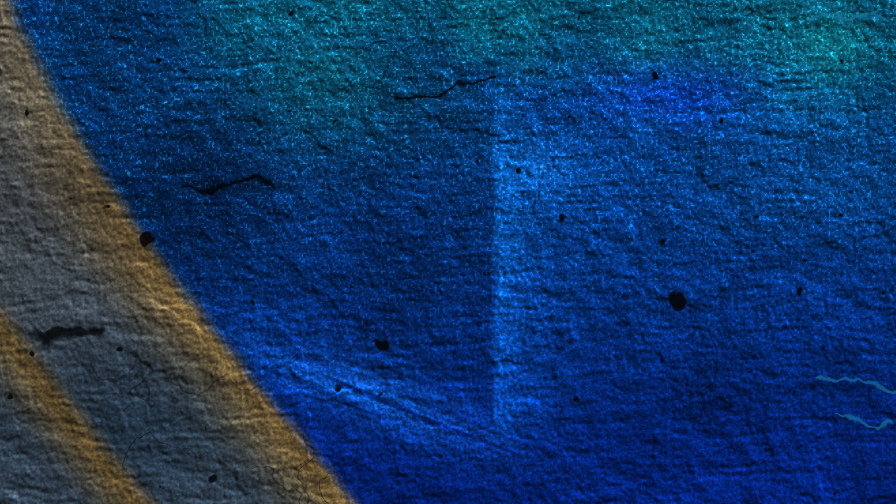
This texture is drawn by a Shadertoy shader. Its source:

```glsl
// Weathered plaster wall: blue and teal paint, a tan curved band, cracks, pits and speckle.

float hash(vec2 p) {
    vec3 q = fract(vec3(p.xyx) * 0.1031);
    q += dot(q, q.yzx + 33.33);
    return fract((q.x + q.y) * q.z);
}

float noise(vec2 p) {
    vec2 i = floor(p), f = fract(p);
    f = f * f * (3.0 - 2.0 * f);
    return mix(mix(hash(i), hash(i + vec2(1, 0)), f.x),
               mix(hash(i + vec2(0, 1)), hash(i + vec2(1, 1)), f.x), f.y);
}

float fbm(vec2 p) {
    float sum = 0.0, amp = 0.5;
    for (int i = 0; i < 5; i++) {
        sum += amp * noise(p);
        p = mat2(1.6, 1.2, -1.2, 1.6) * p + 17.3;
        amp *= 0.5;
    }
    return sum;
}

// Soft elliptical spot, 1 at its centre
float glow(vec2 p, vec2 centre, vec2 size) {
    vec2 d = (p - centre) / size;
    return exp(-dot(d, d));
}

float segment(vec2 p, vec2 a, vec2 b) {
    vec2 d = b - a;
    return length(p - a - d * clamp(dot(p - a, d) / dot(d, d), 0.0, 1.0));
}

// Ragged line of the given half width
float crack(vec2 p, vec2 a, vec2 b, float width) {
    vec2 wobble = vec2(fbm(p * 22.0), fbm(p * 22.0 + 40.0)) - 0.48;
    float w = width * (0.2 + 1.3 * noise(p * 45.0));
    return 1.0 - smoothstep(w * 0.3, w + 0.002, segment(p + wobble * 0.055, a, b));
}

// Plaster height: lumps, trowel ripples, flakes and grain
float relief(vec2 p) {
    float ripples = noise(p * vec2(18, 110) + 3.0 * noise(p * 9.0));
    float flakes = smoothstep(0.52, 0.58, fbm(p * 9.0 + 5.0));
    return 0.8 * fbm(p * 32.0) + 0.2 * ripples + 0.2 * flakes + 0.16 * noise(p * 160.0);
}

vec3 bluePaint(vec2 p, float cloud) {
    vec3 col = mix(vec3(0.012, 0.12, 0.41), vec3(0.02, 0.2, 0.45), smoothstep(0.0, 0.75, p.y));
    float teal = smoothstep(0.74, 0.98, p.y + 0.3 * (cloud - 0.5)) * smoothstep(0.25, 0.5, p.x);
    teal = max(0.85 * teal, glow(p, vec2(0.64, 0.84), vec2(0.25, 0.17)));
    teal = max(teal, glow(p, vec2(1.66, 0.93), vec2(0.28, 0.15)));
    col = mix(col, vec3(0.04, 0.35, 0.43), teal * (0.65 + 0.6 * cloud));
    // Dark shoulders, then violet and bright blue patches
    col = mix(col, vec3(0.02, 0.12, 0.28), 0.8 * glow(p, vec2(0.4, 0.64), vec2(0.28, 0.24)));
    col = mix(col, vec3(0.02, 0.16, 0.31), 0.75 * glow(p, vec2(0.2, 0.95), vec2(0.17, 0.24)));
    col = mix(col, vec3(0.02, 0.14, 0.36), 0.6 * glow(p, vec2(0.77, 0.5), vec2(0.2, 0.25)));
    col = mix(col, vec3(0.03, 0.18, 0.64), 0.7 * glow(p, vec2(1.32, 0.81), vec2(0.17, 0.06)));
    col += vec3(0.02, 0.1, 0.17) * glow(p, vec2(1.07, 0.66), vec2(0.09, 0.05));
    col += vec3(0.01, 0.06, 0.08) * glow(p, vec2(1.68, 0.62), vec2(0.24, 0.1));
    return col * (0.72 + 0.56 * cloud);
}

// Upright streak, crisp on its left and fading to the right
float streak(vec2 p) {
    float d = p.x - 0.985 + 0.012 * (noise(p * 30.0) - 0.5);
    float span = smoothstep(0.1, 0.2, p.y) * (1.0 - smoothstep(0.65, 0.92, p.y));
    return smoothstep(-0.012, 0.008, d) * exp(-max(d, 0.0) * 15.0) * span;
}

// Brushed scratches running down to the right
float brushing(vec2 p) {
    vec2 q = mat2(0.93, 0.36, -0.36, 0.93) * (p - vec2(0.73, 0.22));
    return noise(q * vec2(7, 170)) * glow(q, vec2(0), vec2(0.27, 0.06));
}

vec3 tanBand(vec2 p, float inside, float cloud) {
    vec3 grey = mix(vec3(0.17, 0.22, 0.27), vec3(0.27, 0.29, 0.31), smoothstep(0.1, 0.7, p.y));
    vec3 ochre = mix(vec3(0.4, 0.32, 0.18), vec3(0.35, 0.32, 0.26), smoothstep(0.4, 0.9, p.y));
    vec3 col = mix(ochre, grey, smoothstep(0.0, 0.22, inside));
    col = mix(col, vec3(0.11, 0.18, 0.25), 0.6 * glow(p, vec2(0.25, 0.13), vec2(0.16)));
    float second = 0.77 * (0.375 - p.y) - p.x + 0.03 * (cloud - 0.5);
    vec3 lower = mix(ochre * 0.9, grey, smoothstep(0.0, 0.15, second));
    return mix(col, lower, smoothstep(-0.04, 0.025, second)) * (0.75 + 0.5 * cloud);
}

void mainImage(out vec4 fragColor, in vec2 fragCoord) {
    vec2 p = fragCoord / iResolution.y;
    float cloud = fbm(p * 5.0 + 2.0), t = 1.0 - p.y;
    float edge = 0.023 + 0.4 * t + 0.29 * t * t + 0.12 * t * t * p.y;
    float inside = edge - p.x + 0.02 * (fbm(p * 20.0) - 0.5);

    vec3 blue = bluePaint(p, cloud);
    blue += vec3(0.02, 0.17, 0.3) * streak(p) * (0.6 + 0.7 * noise(p * vec2(160, 60)));
    blue += vec3(0.05, 0.22, 0.38) * brushing(p);
    // Fine teal spray, denser towards the top
    float grain = mix(noise(p * 260.0), noise(p * 370.0 + 9.0), 0.5);
    float spray = smoothstep(0.6, 0.85, grain) * smoothstep(0.1, 0.9, p.y);
    blue = blue * (0.6 + 0.8 * grain) + vec3(0.04, 0.17, 0.13) * spray;
    vec3 stone = tanBand(p, inside, cloud) * (0.75 + 0.5 * grain);
    vec3 col = mix(blue, stone, smoothstep(-0.022, 0.028, inside));

    // Raking light from the upper right
    float slope = relief(p) - relief(p + vec2(0.003, 0.005));
    col *= clamp(1.0 + 2.3 * slope, 0.3, 1.9);

    // Hairline veins, then dark and pale cracks
    float vein = 1.0 - smoothstep(0.001, 0.01, abs(fbm(p * 6.0 + 11.0) - 0.5));
    col *= 1.0 - 0.35 * vein * smoothstep(0.52, 0.68, noise(p * 5.0 + 7.0));
    float dark = crack(p, vec2(0.79, 0.8), vec2(0.98, 0.85), 0.004);
    dark = max(dark, crack(p, vec2(0.09, 0.33), vec2(0.2, 0.355), 0.018));
    dark = max(dark, crack(p, vec2(0.36, 0.62), vec2(0.53, 0.64), 0.005));
    float pale = crack(p, vec2(1.6, 0.97), vec2(1.77, 0.96), 0.006);
    pale = max(pale, crack(p, vec2(1.63, 0.25), vec2(1.78, 0.235), 0.006));
    pale = max(pale, crack(p, vec2(1.66, 0.17), vec2(1.78, 0.15), 0.005));
    col = mix(col, vec3(0.1, 0.45, 0.62), 0.65 * pale) * (1.0 - 0.75 * dark);

    // Scattered pits, a few of them large
    vec2 ragged = p + 0.012 * (vec2(noise(p * 70.0), noise(p * 70.0 + 31.0)) - 0.5);
    vec2 cell = floor(p * 11.0);
    vec2 offset = 0.25 + 0.5 * vec2(hash(cell + 3.0), hash(cell + 51.0));
    float pit = length(ragged - (cell + offset) / 11.0) - 0.007 * hash(cell + 80.0);
    pit += step(hash(cell + 23.0), 0.65);
    pit = min(pit, length(ragged - vec2(1.343, 0.405)) - 0.018);
    pit = min(pit, length(ragged - vec2(0.757, 0.314)) - 0.012);
    pit = min(pit, length(ragged - vec2(0.29, 0.527)) - 0.014);
    col = mix(col, vec3(0.025, 0.02, 0.03), 0.9 - 0.9 * smoothstep(-0.003, 0.002, pit));
    fragColor = vec4(clamp(col, 0.0, 1.0), 1.0);
}
```
